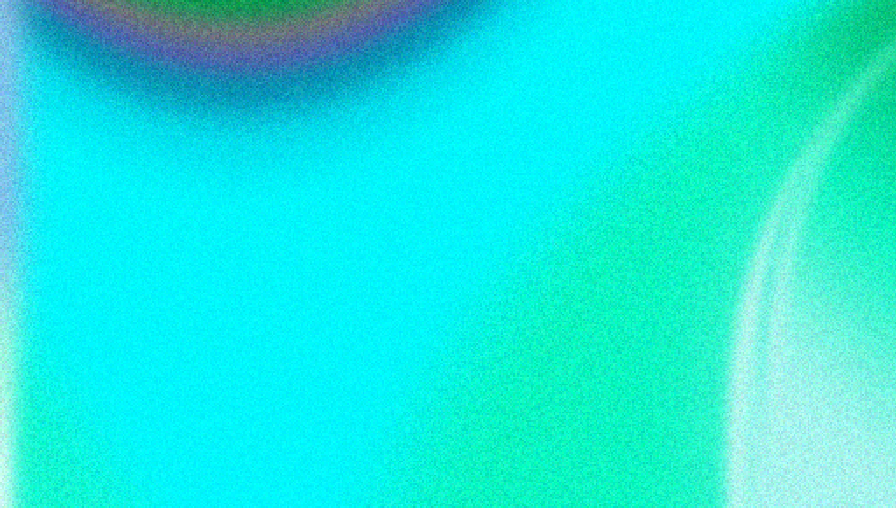
Give the GLSL for this background, as a Shadertoy shader.

```glsl
// Grainy neon gradient: a cyan field with a green sweep, a pale folded sheet
// at the right, a dark iridescent bowl at the top left and a misty left edge.
// Soft masks around simple curves blend the colours; hashed grain goes on top.

vec3 hash3(vec2 cell) {
    vec3 h = fract(cell.xyx * vec3(0.1031, 0.1030, 0.0973));
    h += dot(h, h.yxz + 33.33);
    return fract((h.xxy + h.yzz) * h.zyx);
}

// Soft bell of the given width around zero
float bell(float d, float width) {
    return exp(-d * d / (width * width));
}

// Green sweep over cyan, darkening towards the upper right corner
vec3 field(vec2 p) {
    vec3 cyan = vec3(0.0, 0.965, 0.985);
    vec3 green = vec3(0.04, 0.96, 0.76);
    float sweep = p.x - (0.73 + 0.3 * p.y + 0.57 * p.y * p.y);
    vec3 col = mix(cyan, green, smoothstep(-0.12, 0.22, sweep));
    float corner = smoothstep(2.2, 2.85, p.x + p.y) * smoothstep(-0.08, 0.2, sweep);
    return mix(col, vec3(0.02, 0.74, 0.46), corner);
}

// Pale sheet bounded by a curved rim, with a seam and a second fold
vec3 addSheet(vec3 col, vec2 p) {
    float d = p.x - (1.435 + 0.42 * p.y * p.y * p.y);
    float slope = p.y + 0.9 * (p.x - 1.5);
    float pale = smoothstep(-0.03, 0.07, d) * (1.0 - smoothstep(0.22, 0.85, slope));
    col = mix(col, vec3(0.68, 0.96, 0.94), 0.95 * pale);

    float lift = 1.0 - smoothstep(0.35, 1.0, p.y);
    float halo = bell(min(d, 0.0), 0.1) * (1.0 - smoothstep(0.0, 0.1, d));
    col = mix(col, vec3(0.5, 0.96, 0.9), 0.3 * halo * lift);

    float seam = max(0.085 * (1.0 - 1.15 * p.y), 0.008);
    float rim = bell(d - 0.016, 0.026);
    vec3 rimColor = mix(vec3(0.25, 0.96, 0.75), vec3(0.78, 0.97, 0.95), lift);
    col = mix(col, rimColor, rim * mix(0.4, 0.75, lift));
    float fold = bell(d - seam - 0.027, 0.022) * smoothstep(0.1, 0.4, p.y);
    col = mix(col, vec3(0.72, 0.97, 0.93), 0.5 * fold * lift);
    float crease = bell(d - seam, 0.012) * smoothstep(0.1, 0.35, p.y);
    return mix(col, vec3(0.25, 0.93, 0.84), 0.35 * crease * lift);
}

// Nested bands that follow a shallow parabola hanging from the top edge
vec3 addBowl(vec3 col, vec2 p) {
    float t = 1.0 - p.y + 0.88 * (p.x - 0.47) * (p.x - 0.47);
    vec3 band = mix(vec3(0.05, 0.6, 0.32), vec3(0.42, 0.46, 0.48), smoothstep(0.0, 0.075, t));
    band = mix(band, vec3(0.31, 0.4, 0.67), smoothstep(0.06, 0.125, t));
    band = mix(band, vec3(0.03, 0.57, 0.7), smoothstep(0.11, 0.18, t));
    band = mix(band, vec3(0.0, 0.82, 0.89), smoothstep(0.16, 0.29, t));
    return mix(band, col, smoothstep(0.18, 0.43, t));
}

// Green foot and a lavender to white glow along the left edge
vec3 addLeftEdge(vec3 col, vec2 p) {
    float foot = 1.0 - smoothstep(-0.16, 0.1, p.x - 0.29 + 0.68 * p.y);
    col = mix(col, vec3(0.07, 0.97, 0.82), foot);
    vec3 mist = mix(vec3(0.72, 0.96, 0.88), vec3(0.58, 0.73, 0.9), smoothstep(0.3, 0.6, p.y));
    mist = mix(vec3(0.92, 0.99, 0.96), mist, smoothstep(0.0, 0.35, p.y));
    float width = 0.035 + 0.022 * smoothstep(0.1, 0.6, p.y);
    return mix(col, mist, 0.85 * bell(p.x, width));
}

void mainImage(out vec4 fragColor, in vec2 fragCoord) {
    // Heights run from 0 to 1; widths share the same unit
    vec2 p = fragCoord / iResolution.y;
    vec3 col = field(p);
    col = addSheet(col, p);
    col = addBowl(col, p);
    col = addLeftEdge(col, p);

    // Partly coloured grain, finer in the clear cyan, sized to the canvas height
    vec2 cell = floor(p * 290.0);
    vec3 tint = hash3(cell) + hash3(cell + 417.0) - 1.0;
    float grey = hash3(cell + 91.0).x - 0.5;
    float clear = smoothstep(0.85, 1.0, col.b) * (1.0 - smoothstep(0.0, 0.15, col.r));
    col += (0.09 * tint + 0.08 * grey) * mix(1.0, 0.5, clear);
    fragColor = vec4(clamp(col, 0.0, 1.0), 1.0);
}
```
